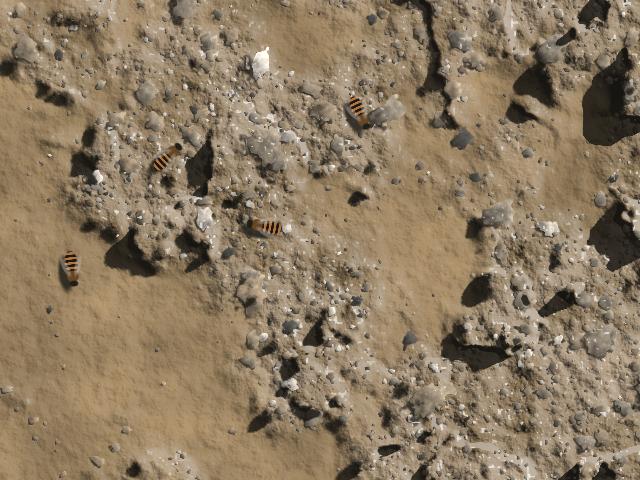
Write a WebGL 2 fragment shader that draws this texture.

```glsl
#version 300 es
precision highp float;

uniform vec2 u_resolution;
out vec4 fragColor;

const vec2 SUN = vec2(0.8, 0.6);
const vec3 MUD = vec3(0.62, 0.52, 0.38);
const vec3 GRIT = vec3(0.64, 0.565, 0.47);
const vec3 PALE = vec3(0.80, 0.77, 0.73);
const vec3 SLATE = vec3(0.30, 0.30, 0.29);
const vec3 SHADE = vec3(0.13, 0.12, 0.10);

float hash(vec2 p) {
  vec3 q = fract(p.xyx * vec3(0.1031, 0.1030, 0.0973));
  q += dot(q, q.yzx + 33.33);
  return fract((q.x + q.y) * q.z);
}

vec2 hash2(vec2 p) {
  return vec2(hash(p + 17.3), hash(p + 71.9));
}

mat2 rotation(float a) {
  return mat2(cos(a), -sin(a), sin(a), cos(a));
}

float noise(vec2 p) {
  vec2 i = floor(p), f = fract(p);
  f = f * f * (3.0 - 2.0 * f);
  float low = mix(hash(i), hash(i + vec2(1, 0)), f.x);
  float high = mix(hash(i + vec2(0, 1)), hash(i + vec2(1, 1)), f.x);
  return mix(low, high, f.y);
}

float fbm(vec2 p) {
  float sum = 0.0, amp = 0.5;
  for (int i = 0; i < 4; i++) {
    sum += amp * noise(p);
    p = rotation(0.6) * p * 2.03 + 11.7;
    amp *= 0.5;
  }
  return sum;
}

// 0 on smooth mud, 1 on stony mounds
float rubble(vec2 p) {
  return smoothstep(-0.10, 0.10, fbm(p * 3.3 + 3.0) - 0.44 + 0.2 * (p.x - 0.5));
}

float groundHeight(vec2 p) {
  float r = rubble(p);
  float clodSize = mix(0.028, 0.085, smoothstep(0.7, 1.3, p.x - 0.25 * p.y));
  float clods = smoothstep(0.48, 0.57, fbm(p * 6.0 + 20.0)) * clodSize;
  float lumps = 0.026 * noise(p * 17.0 + 5.0) + 0.015 * noise(p * 41.0);
  return r * clods + (0.12 + 0.88 * r) * lumps + mix(0.006, 0.016, r) * fbm(p * 52.0);
}

float castShadow(vec2 p, float h) {
  float blocked = 0.0;
  for (int i = 1; i <= 12; i++) {
    float d = 0.0075 * float(i);
    blocked = max(blocked, groundHeight(p + SUN * d) - h - 0.55 * d);
  }
  return smoothstep(0.0, 0.006, blocked);
}

// Scattered pebbles, each with an angular body and a shadow
vec3 addStones(vec3 color, vec2 p, float size, float density, float seed, float blur) {
  vec2 cell = floor(p / size);
  for (int k = 0; k < 9; k++) {
    vec2 id = cell + vec2(k % 3 - 1, k / 3 - 1);
    vec2 key = id + seed;
    vec2 center = (id + 0.2 + 0.6 * hash2(key)) * size;
    if (hash(key) > density * (0.04 + 0.96 * rubble(center))) continue;
    float radius = size * mix(0.18, 0.4, hash(key + 5.1));
    vec2 offset = (p - center) / radius;
    mat2 turn = rotation(6.28 * hash(key + 9.7));
    vec2 stretch = vec2(1.0, mix(1.05, 1.7, hash(key + 2.3)));
    vec2 q = turn * offset * stretch;
    vec2 s = turn * (offset + SUN * 0.4) * stretch;
    float wobble = 0.8 * (noise(q * 1.7 + key * 7.0) - 0.5) + 0.5 * (noise(p * 120.0) - 0.5);
    color = mix(color, SHADE, 0.75 * (1.0 - smoothstep(0.75, 1.15, length(s) + wobble)));
    float soft = blur / radius;
    float body = 1.0 - smoothstep(1.0 - soft, 1.0 + soft, length(q) + wobble);
    float kind = hash(key + 13.3);
    vec3 tint = mix(GRIT, vec3(0.56, 0.53, 0.48), hash(key + 4.4));
    tint = kind > 0.88 ? PALE : kind < 0.08 ? SLATE : tint;
    float light = 1.0 + 0.3 * dot(offset, SUN) + 0.9 * (fbm(p * 75.0 + key) - 0.47);
    color = mix(color, tint * light, body * 0.85);
  }
  return color;
}

float ellipse(vec2 p, vec2 radii, float blur) {
  return 1.0 - smoothstep(-blur, blur, (length(p / radii) - 1.0) * min(radii.x, radii.y));
}

// Small striped insect with its long axis along x
vec3 addBee(vec3 color, vec2 p, float angle, float blur) {
  mat2 turn = rotation(angle);
  vec2 q = turn * p;
  vec2 s = turn * (p + SUN * 0.017);
  color = mix(color, SHADE, 0.85 * ellipse(s, vec2(0.036, 0.014), 0.004));
  float stripe = smoothstep(-0.3, 0.3, sin(q.x * 620.0 + q.y * q.y * 2500.0));
  vec3 abdomen = mix(vec3(0.12, 0.09, 0.07), vec3(0.68, 0.46, 0.24), stripe);
  color = mix(color, abdomen, ellipse(q - vec2(0.014, 0.0), vec2(0.024, 0.0135), blur));
  color = mix(color, vec3(0.40, 0.27, 0.14), ellipse(q + vec2(0.015, 0.0), vec2(0.012), blur));
  color = mix(color, SHADE, ellipse(q + vec2(0.030, 0.0), vec2(0.006, 0.009), blur));
  vec2 wing = rotation(0.35) * (vec2(q.x, abs(q.y)) - vec2(0.006, 0.013));
  return mix(color, PALE, 0.4 * ellipse(wing, vec2(0.021, 0.006), blur));
}

void main() {
  vec2 p = gl_FragCoord.xy / u_resolution.y;
  float blur = 0.8 / u_resolution.y;
  float r = rubble(p);
  float h = groundHeight(p);

  // Sunlit ground, paler where it faces the sun
  float facing = (h - groundHeight(p + SUN * 0.0026)) / 0.0026;
  float patches = fbm(p * 11.0 + 40.0) - 0.47;
  vec3 color = mix(MUD, GRIT, r * clamp(0.75 + 2.5 * patches, 0.0, 1.0));
  color *= clamp(1.0 + 0.55 * min(facing, 0.0), 0.3, 1.0) + 0.4 * patches;
  color = mix(color, PALE, 0.5 * clamp(facing, 0.0, 1.2));

  // Stones from grit to boulders
  color = addStones(color, p, 0.014, 0.3, 310.0, blur);
  color = addStones(color, p, 0.028, 0.32, 220.0, blur);
  color = addStones(color, p, 0.056, 0.3, 130.0, blur);
  color = addStones(color, p, 0.12, 0.25, 40.0, blur);

  // Cast shadows and wet glints
  float shadow = castShadow(p, h);
  color = mix(color, color * 0.14 + SHADE * 0.5, 0.92 * shadow);
  float sparkle = smoothstep(0.74, 0.9, noise(p * 150.0)) * smoothstep(0.0, 0.5, facing);
  color = mix(color, vec3(0.93, 0.92, 0.90), 0.8 * sparkle * (0.2 + 0.8 * r) * (1.0 - shadow));

  // Insects
  for (int i = 0; i < 4; i++) {
    float n = float(i);
    vec2 center = vec2(0.15 + 0.2 * n, 0.42 + 0.38 * fract(n * 0.618 + 0.05));
    color = addBee(color, p - center, 1.7 + 2.2 * n, blur);
  }
  fragColor = vec4(clamp(color, 0.0, 1.0), 1.0);
}
```
